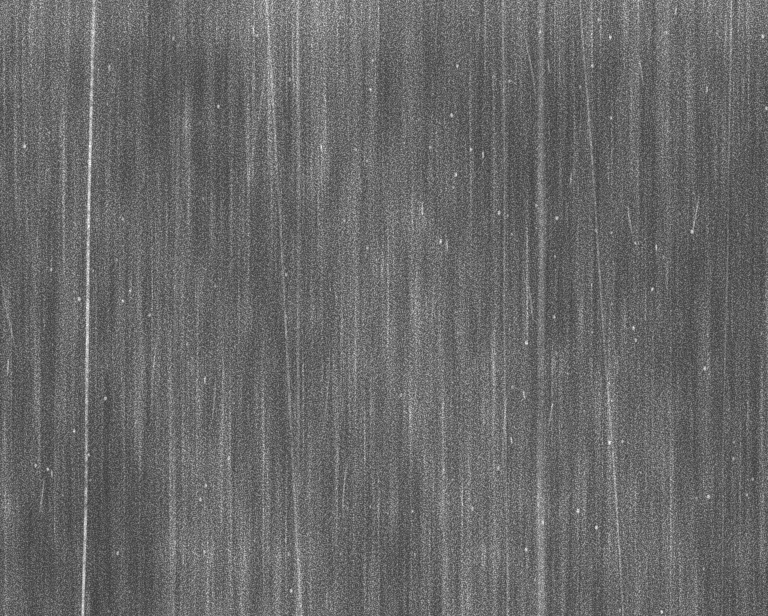
Write a WebGL 2 fragment shader that draws this texture.

```glsl
#version 300 es
precision highp float;

uniform vec2 u_resolution;
out vec4 fragColor;

// Tone
const float BASE_GREY = 0.379;
const float HIGHLIGHT_SKEW = 1.5;
const float GRAIN_FINE = 0.23;
const float GRAIN_SOFT = 0.11;
const float BRUSH_AMOUNT = 0.09;
const float CLOUD_AMOUNT = 0.085;
const float MOTTLE_AMOUNT = 0.045;
const float TOP_GLOW = 0.06;

// Sizes, in canvas heights
const float GRAIN_FREQ = 423.0;
const float SPECK_FREQ = 44.0;
const float SPECK_CHANCE = 0.10;
const float SPECK_LIGHT = 0.42;
const int NICK_COUNT = 34;
const float NICK_LIGHT = 0.21;

// Long scratches: x at top, x at bottom, half width, brightness
const int SCRATCH_COUNT = 8;
const vec4 SCRATCHES[SCRATCH_COUNT] = vec4[](
    vec4(0.151, 0.134, 0.0029, 0.36),
    vec4(0.879, 0.879, 0.0075, 0.12),
    vec4(0.943, 1.012, 0.0018, 0.18),
    vec4(0.433, 0.490, 0.0020, 0.17),
    vec4(0.290, 0.283, 0.0040, 0.08),
    vec4(0.485, 0.484, 0.0030, 0.08),
    vec4(0.816, 0.823, 0.0015, 0.11),
    vec4(1.190, 1.170, 0.0015, 0.10));

vec2 hash2(vec2 p) {
    vec3 q = fract(p.xyx * vec3(0.1031, 0.1030, 0.0973));
    q += dot(q, q.yzx + 33.33);
    return fract((q.xx + q.yz) * q.zy);
}

vec2 gradient(vec2 cell) {
    float angle = 6.2832 * hash2(cell).x;
    return vec2(cos(angle), sin(angle));
}

float gradientNoise(vec2 p) {
    vec2 i = floor(p), f = p - i;
    vec2 w = f * f * f * (f * (f * 6.0 - 15.0) + 10.0);
    vec2 e = vec2(1.0, 0.0);
    float a = dot(gradient(i), f);
    float b = dot(gradient(i + e.xy), f - e.xy);
    float c = dot(gradient(i + e.yx), f - e.yx);
    float d = dot(gradient(i + e.xx), f - e.xx);
    return mix(mix(a, b, w.x), mix(c, d, w.x), w.y);
}

// Two turned octaves, so the lattice never lines up with the pixels
float grain(vec2 p) {
    vec2 q = mat2(0.82, 0.57, -0.57, 0.82) * p * GRAIN_FREQ;
    return GRAIN_FINE * gradientNoise(q + 71.0)
         + GRAIN_SOFT * gradientNoise(q.yx * 0.47 + 19.0);
}

// Vertical brushing: dense fibres plus sparse lighter streaks
float brushing(vec2 p) {
    float fibres = 0.7 * gradientNoise(p * vec2(253.0, 6.1) + 5.3)
                 + 0.8 * gradientNoise(p * vec2(97.0, 2.3) + 37.6)
                 + 0.6 * gradientNoise(p * vec2(37.0, 0.9) + 61.4);
    float longStreak = gradientNoise(p * vec2(133.0, 2.3) + 83.7);
    float shortStreak = gradientNoise(p * vec2(171.0, 13.0) + 29.2);
    return fibres + 0.8 * smoothstep(0.18, 0.5, longStreak)
                  + 0.7 * smoothstep(0.22, 0.55, shortStreak);
}

float line(float dist, float halfWidth, float px) {
    return 1.0 - smoothstep(0.25 * halfWidth, halfWidth + 0.6 * px, dist);
}

float longScratches(vec2 p, float px) {
    float light = 0.0;
    for (int i = 0; i < SCRATCH_COUNT; i++) {
        vec4 s = SCRATCHES[i];
        float seed = float(i) * 7.31;
        float sway = 0.004 * gradientNoise(vec2(p.y * 2.5, seed + 0.4));
        float x = mix(s.y, s.x, p.y) + sway;
        float wear = 0.85 + 0.8 * gradientNoise(vec2(p.y * 4.0, seed + 3.5))
                   + 0.7 * gradientNoise(vec2(p.y * 90.0, seed + 9.5));
        light += s.w * clamp(wear, 0.0, 1.4) * line(abs(p.x - x), s.z, px);
    }
    return light;
}

// Short curved nicks, mostly upright
float nicks(vec2 p, float aspect, float px) {
    float light = 0.0;
    for (int i = 0; i < NICK_COUNT; i++) {
        float id = float(i);
        vec2 place = hash2(vec2(id, 12.7)) * vec2(aspect, 1.0);
        vec2 shape = hash2(vec2(id, 45.1));
        vec2 bend = hash2(vec2(id, 78.9)) - 0.5;
        float reach = mix(0.008, 0.12, shape.x * shape.x * shape.x);
        vec2 q = p - place;
        float x = q.y * bend.x * 0.4 + q.y * q.y * bend.y * 2.0;
        float fade = 1.0 - smoothstep(0.3, 1.0, abs(q.y) / reach);
        float strength = NICK_LIGHT * mix(1.5, 0.5, shape.x);
        light += strength * fade * line(abs(q.x - x), 0.0015, px);
    }
    return light;
}

// Bright dust, one candidate per cell, mostly faint
float specks(vec2 p, float px) {
    vec2 q = p * SPECK_FREQ;
    vec2 cell = floor(q);
    vec2 kind = hash2(cell + 131.0);
    vec2 centre = 0.2 + 0.6 * hash2(cell + 57.0);
    vec2 offset = (q - cell - centre) / SPECK_FREQ;
    float size = kind.y * kind.y;
    float mark = line(length(offset * vec2(1.0, 0.7)), mix(0.0012, 0.0028, size), px);
    return step(kind.x, SPECK_CHANCE) * mark * SPECK_LIGHT * mix(0.2, 1.0, size);
}

void main() {
    float px = 1.0 / u_resolution.y;
    vec2 p = gl_FragCoord.xy * px;
    float aspect = u_resolution.x * px;

    // Uneven sheen
    float tone = CLOUD_AMOUNT * gradientNoise(p * vec2(4.5, 1.6) + 2.3);
    tone += MOTTLE_AMOUNT * gradientNoise(p * vec2(29.0, 13.0) + 47.1);
    tone += 0.03 * exp(-pow((p.x - 0.55) / 0.22, 2.0));
    tone += TOP_GLOW * smoothstep(0.86, 1.0, p.y);

    // Surface texture, stretched towards the light end
    tone += BRUSH_AMOUNT * brushing(p) + grain(p);
    float grey = BASE_GREY + tone + HIGHLIGHT_SKEW * tone * tone;
    grey += longScratches(p, px) + nicks(p, aspect, px) + specks(p, px);
    fragColor = vec4(vec3(clamp(grey, 0.0, 1.0)), 1.0);
}
```
